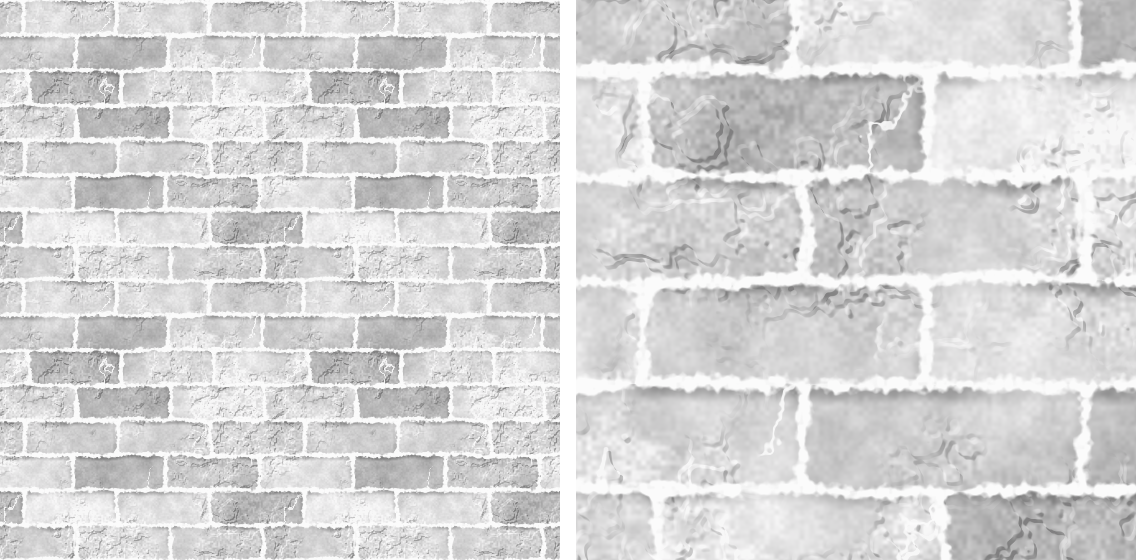
Left: the whole. Right: its middle third, enlarged.
Give the GLSL for this texture, as a three.js fragment shader.

```glsl
// Whitewashed grey brick wall in running bond with pale mortar, worn and flaking.
#define TILES 2.0          // identical tiles across and down
#define COLS 3.0           // bricks across one tile
#define ROWS 8.0           // courses down one tile
#define BRICK_H 0.375      // course height, in brick lengths
#define JOINT 0.021        // half width of the mortar joint
#define CORNER 0.035       // corner radius of a brick
#define SOFT 0.010         // softness of the brick edge
#define WOBBLE 0.060       // waviness of the courses
#define FLAKE_DARK 0.20    // strength of the flaking outlines
#define GRAIN 0.09         // strength of the fine grain
#define MORTAR vec3(0.985)

varying vec2 vUv;

float hash(vec2 p) {
  vec3 q = fract(vec3(p.xyx) * 0.1031);
  q += dot(q, q.yzx + 33.33);
  return fract((q.x + q.y) * q.z);
}

// Value noise on n cells per tile, wrapping at the tile edge.
float noise(vec2 t, float n) {
  vec2 p = t * n;
  vec2 i = floor(p);
  vec2 f = p - i;
  f = f * f * (3.0 - 2.0 * f);
  vec2 a = mod(i, n) + n * 1.7;
  vec2 b = mod(i + 1.0, n) + n * 1.7;
  return mix(mix(hash(a), hash(vec2(b.x, a.y)), f.x),
             mix(hash(vec2(a.x, b.y)), hash(b), f.x), f.y);
}

float fbm(vec2 t, float n) {
  float sum = 0.0;
  float amp = 0.5;
  for (int k = 0; k < 4; k++) {
    sum += amp * noise(t, n);
    n *= 2.0;
    amp *= 0.55;
  }
  return sum / 1.01;
}

// Layered plateaus whose rims become the flaking outlines.
float flakes(vec2 t) {
  float h = fbm(t, 17.0);
  return smoothstep(0.43, 0.46, h) + smoothstep(0.53, 0.56, h);
}

float roundBox(vec2 p, vec2 halfSize, float r) {
  vec2 q = abs(p) - halfSize + r;
  return length(max(q, 0.0)) + min(max(q.x, q.y), 0.0) - r;
}

// Grey of the three bricks in a course.
vec3 courseTones(float row) {
  if (row < 0.5) return vec3(0.84, 0.86, 0.83);
  if (row < 1.5) return vec3(0.73, 0.85, 0.80);
  if (row < 2.5) return vec3(0.75, 0.84, 0.89);
  if (row < 3.5) return vec3(0.70, 0.87, 0.87);
  if (row < 4.5) return vec3(0.79, 0.85, 0.81);
  if (row < 5.5) return vec3(0.74, 0.77, 0.88);
  if (row < 6.5) return vec3(0.89, 0.85, 0.73);
  return vec3(0.84, 0.84, 0.80);
}

void main() {
  // Tile coordinates, running down from the top.
  vec2 t = vec2(vUv.x, 1.0 - vUv.y) * TILES;

  // Running bond with hand-laid waviness.
  vec2 wave = vec2(fbm(t, 9.0), fbm(t, 11.0)) - 0.5;
  vec2 pos = t * vec2(COLS, ROWS * BRICK_H) + wave * WOBBLE;
  float course = floor(pos.y / BRICK_H);
  float row = mod(course, ROWS);
  float shift = mod(row, 2.0) < 0.5 ? 0.27 : 0.805;
  pos.x -= shift + 0.03 * sin(row * 1.1 - 0.9);
  float col = mod(floor(pos.x), COLS);
  vec2 local = vec2(fract(pos.x) - 0.5, pos.y - (course + 0.5) * BRICK_H);
  float id = hash(vec2(col, row) + 5.3);

  // Brick outline with chipped, speckled edges.
  float grain = noise(t, 170.0) - 0.5;
  float rough = grain * 0.018 + (fbm(t, 40.0) - 0.5) * 0.045;
  float d = roundBox(local, vec2(0.5, 0.5 * BRICK_H) - JOINT, CORNER) + rough;
  float brick = 1.0 - smoothstep(-SOFT, SOFT, d);

  // Pale cracks near the end of a few bricks.
  float crackX = local.x - 0.24 - 0.15 * id + local.y * 0.45
               - (fbm(t, 22.0) - 0.5) * 0.3;
  float crack = (1.0 - smoothstep(0.004, 0.016, abs(crackX)))
              * step(0.70, id) * smoothstep(0.35, 0.5, noise(t, 13.0));

  // Washed tone with cloudy stains.
  vec3 tones = courseTones(row);
  float tone = col < 0.5 ? tones.x : (col < 1.5 ? tones.y : tones.z);
  tone += (fbm(t, 7.0) - 0.5) * 0.22 + (fbm(t, 30.0) - 0.5) * 0.14;

  // Flaking surface, embossed in patches.
  float patches = smoothstep(0.38, 0.58, fbm(t + 0.37, 6.0));
  float relief = flakes(t) - flakes(t + vec2(0.0035, 0.0045));
  tone -= patches * (FLAKE_DARK * max(relief, 0.0) - 0.09 * max(-relief, 0.0));
  tone += patches * 0.02 + grain * GRAIN * (0.6 + patches);

  // Shadow along the upper and right edges.
  float topEdge = smoothstep(0.055, 0.0, local.y + 0.5 * BRICK_H - JOINT);
  float rightEdge = smoothstep(0.04, 0.0, 0.5 - JOINT - local.x);
  float stain = smoothstep(0.3, 0.7, noise(t, 10.0));
  tone -= topEdge * (0.05 + 0.15 * stain) + rightEdge * 0.09 * stain;

  // Faint dust on the mortar.
  vec3 mortar = MORTAR + min(grain + 0.15, 0.0) * 0.09;
  vec3 face = clamp(tone, 0.5, 0.97) * vec3(1.0, 0.998, 1.0);
  gl_FragColor = vec4(mix(mortar, face, brick * (1.0 - 0.9 * crack)), 1.0);
}
```
